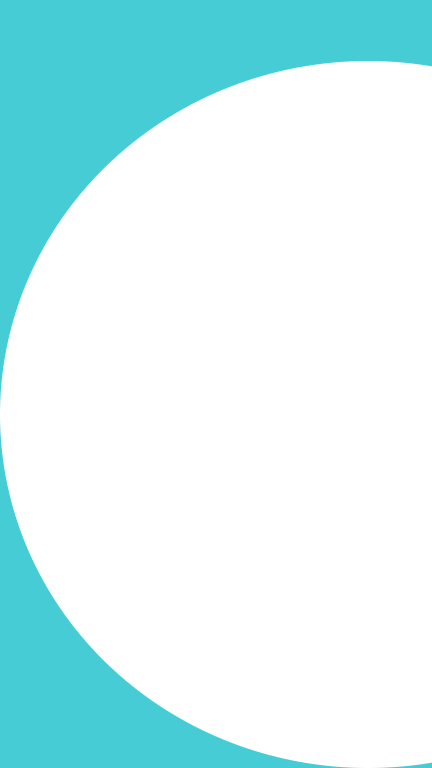
Reproduce this background procedurally as a Shadertoy shader.

```glsl
// A large white ellipse on a flat turquoise ground, touching the left and
// bottom edges and cropped by the right one. Its edge is an approximate
// signed distance, smoothed over about one pixel.

const vec3 TURQUOISE = vec3(0.27, 0.80, 0.83);
const vec3 WHITE = vec3(1.0);

// Approximate signed distance to an axis-aligned ellipse, negative inside
float ellipseDistance(vec2 p, vec2 radii) {
    float level = length(p / radii);
    float slope = length(p / (radii * radii));
    return level * (level - 1.0) / max(slope, 1e-4);
}

// Coverage of a shape: 1 inside, 0 outside, with a soft edge
float coverage(float dist, float edgeWidth) {
    return clamp(0.5 - dist / edgeWidth, 0.0, 1.0);
}

void mainImage(out vec4 fragColor, in vec2 fragCoord) {
    // Canvas height is one unit
    vec2 p = fragCoord / iResolution.y;
    float pixel = 1.0 / iResolution.y;
    vec2 canvas = vec2(iResolution.x / iResolution.y, 1.0);

    // Equal center and radii make the ellipse touch the left and bottom edges
    vec2 radii = vec2(0.852, 0.4603) * canvas;
    vec2 center = radii;

    float disc = coverage(ellipseDistance(p - center, radii), pixel);
    fragColor = vec4(mix(TURQUOISE, WHITE, disc), 1.0);
}
```
